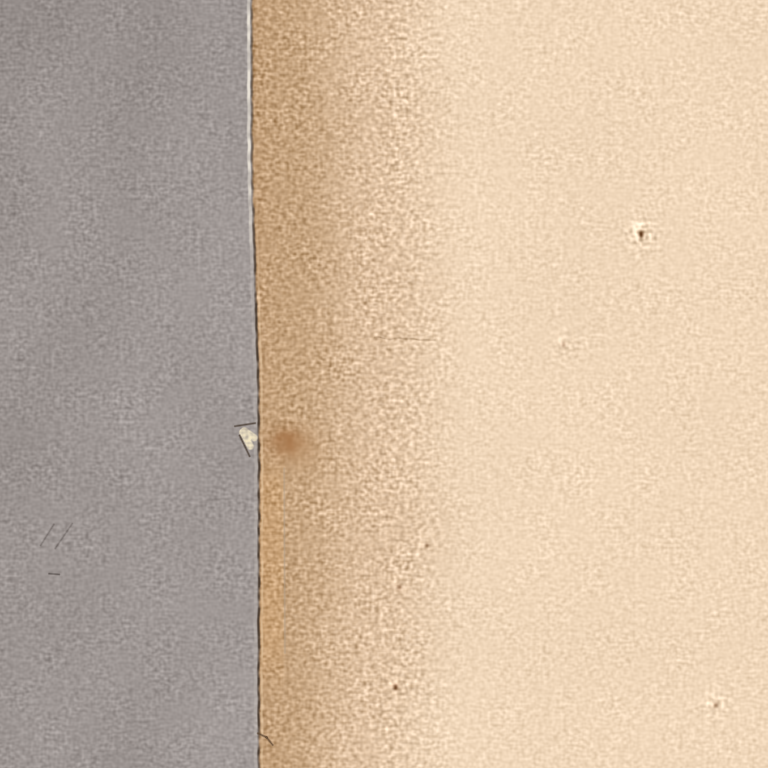
Reproduce this texture procedurally as a Shadertoy shader.

```glsl
vec2 hashGradient(vec2 cell) {
    vec3 h = fract(cell.xyx * vec3(0.1031, 0.1030, 0.0973));
    h += dot(h, h.yzx + 33.33);
    float angle = 6.2832 * fract((h.x + h.y) * h.z);
    return vec2(cos(angle), sin(angle));
}

float gradientNoise(vec2 p) {
    vec2 i = floor(p), f = fract(p);
    vec2 u = f * f * f * (f * (f * 6.0 - 15.0) + 10.0);
    float a = dot(hashGradient(i), f);
    float b = dot(hashGradient(i + vec2(1, 0)), f - vec2(1, 0));
    float c = dot(hashGradient(i + vec2(0, 1)), f - vec2(0, 1));
    float d = dot(hashGradient(i + vec2(1, 1)), f - vec2(1, 1));
    return mix(mix(a, b, u.x), mix(c, d, u.x), u.y);
}

float segmentDistance(vec2 p, vec2 a, vec2 b) {
    vec2 ab = b - a;
    return length(p - a - ab * clamp(dot(p - a, ab) / dot(ab, ab), 0.0, 1.0));
}

float stroke(vec2 p, vec2 a, vec2 b, float width) {
    float soft = max(0.0015, 1.0 / iResolution.y);
    return 1.0 - smoothstep(width - soft, width + soft, segmentDistance(p, a, b));
}

float blob(vec2 p, vec2 center, vec2 radius) {
    vec2 q = (p - center) / radius;
    return exp(-dot(q, q));
}

// Fine crossed threads with irregular strength
float weave(vec2 p) {
    float grain = gradientNoise(p * vec2(180.0, 210.0));
    float across = gradientNoise(p * vec2(85.0, 225.0) + 31.0);
    float along = gradientNoise(p * vec2(225.0, 95.0) + 67.0);
    float patches = 1.0 + 0.9 * gradientNoise(p * 22.0 + 40.0);
    return (1.1 * grain + 0.75 * across + 0.55 * along) * patches;
}

vec3 backdrop(vec2 p, float cloth) {
    vec3 color = mix(vec3(0.600, 0.570, 0.558), vec3(0.643, 0.613, 0.602),
                     0.1 + 1.7 * p.x + 0.7 * gradientNoise(p * vec2(9.0, 6.0)));
    color -= 0.02 * smoothstep(0.75, 1.0, p.y);
    color += 0.072 * cloth;
    // Scratches
    float scratch = stroke(p, vec2(0.053, 0.290), vec2(0.070, 0.317), 0.0010)
                  + stroke(p, vec2(0.072, 0.286), vec2(0.094, 0.318), 0.0010);
    color -= 0.13 * scratch;
    return color - 0.24 * stroke(p, vec2(0.064, 0.253), vec2(0.077, 0.252), 0.0009);
}

vec3 paper(vec2 p, float edge, float cloth) {
    // Brown stain fading towards the right
    float wobble = 0.022 * gradientNoise(p * vec2(5.0, 8.0))
                 + 0.010 * gradientNoise(p * 34.0);
    float x = p.x + wobble - 0.016 * sin(p.y * 3.1416 - 0.2) + 0.008;
    vec3 color = mix(vec3(0.775, 0.643, 0.500), vec3(0.870, 0.752, 0.628),
                     smoothstep(0.37, 0.49, x));
    color = mix(color, vec3(0.940, 0.842, 0.728), smoothstep(0.47, 0.62, x));
    color -= vec3(0.03, 0.04, 0.045) * exp(-max(p.x - edge, 0.0) * 45.0);
    color += 0.012 * gradientNoise(p * vec2(6.0, 9.0) + 12.0);

    // Grain is strongest across the stain, with light and dark flecks
    float stain = 1.0 - smoothstep(0.50, 0.62, p.x);
    color += mix(0.064, 0.118, stain) * cloth * vec3(0.95, 1.0, 1.08);
    float fleck = gradientNoise(p * vec2(150.0, 170.0) + 91.0);
    float fringe = exp(-pow((p.x - 0.52) / 0.05, 2.0));
    color += fleck * (0.03 + 0.07 * stain + 0.07 * fringe);

    // Warm strip beside a faint grey crease
    float low = smoothstep(0.42, 0.36, p.y) * smoothstep(0.08, 0.18, p.y);
    color += vec3(0.025, 0.010, -0.01) * low * smoothstep(0.373, 0.367, p.x);
    float crease = stroke(p, vec2(0.371, 0.15), vec2(0.370, 0.39), 0.001);
    color = mix(color, vec3(0.69, 0.62, 0.54), 0.55 * crease);

    // Round brown spot and hairline crack
    float mottle = 0.85 + 0.5 * gradientNoise(p * 80.0);
    color = mix(color, vec3(0.63, 0.43, 0.26), mottle * blob(p, vec2(0.374, 0.424), vec2(0.021, 0.018)));
    color = mix(color, vec3(0.75, 0.59, 0.43), 0.4 * blob(p, vec2(0.395, 0.415), vec2(0.025, 0.025)));
    vec2 crackPoint = p + vec2(0.0, 0.003 * gradientNoise(p * 70.0));
    float gaps = clamp(0.7 + 1.2 * gradientNoise(p * vec2(75.0, 9.0)), 0.0, 1.0);
    color -= 0.17 * gaps * stroke(crackPoint, vec2(0.488, 0.560), vec2(0.566, 0.557), 0.0008);

    // Specks: position, strength, size
    vec4 specks[6] = vec4[6](vec4(0.835, 0.695, 0.50, 0.0032), vec4(0.515, 0.106, 0.40, 0.0032),
        vec4(0.734, 0.551, 0.24, 0.0026), vec4(0.932, 0.082, 0.28, 0.0028),
        vec4(0.520, 0.235, 0.24, 0.0030), vec4(0.556, 0.290, 0.20, 0.0026));
    for (int i = 0; i < 6; i++) {
        vec4 s = specks[i];
        float flecks = gradientNoise(p * 160.0 + 5.0) * blob(p, s.xy, vec2(0.020));
        color += 0.18 * s.z * blob(p, s.xy + vec2(-0.006, 0.009), vec2(0.008)) + 0.7 * s.z * flecks;
        color -= s.z * blob(p, s.xy, vec2(s.w, s.w * 1.4)) * vec3(0.9, 1.0, 1.0);
    }
    return color;
}

void mainImage(out vec4 fragColor, in vec2 fragCoord) {
    vec2 p = fragCoord / iResolution.xy;
    float soft = max(0.0015, 1.0 / iResolution.x);
    float edge = mix(0.337, 0.328, smoothstep(0.42, 0.85, p.y))
               + 0.0014 * gradientNoise(vec2(p.y * 60.0, 3.3));
    float cloth = weave(p);
    float side = p.x - edge;
    vec3 color = mix(backdrop(p, cloth), paper(p, edge, cloth), smoothstep(-soft, soft, side));

    // Pale rim above, broken dark shadow along the cut
    float upper = smoothstep(0.58, 0.82, p.y);
    float rim = smoothstep(0.0020 + soft, 0.0020 - soft, abs(side + 0.0042));
    float worn = clamp(0.85 + 0.9 * gradientNoise(vec2(p.y * 70.0, 21.3)), 0.0, 1.0);
    color = mix(color, vec3(0.93, 0.90, 0.85), rim * worn * mix(0.2, 0.95, upper));
    float broken = clamp(0.8 + 1.3 * gradientNoise(vec2(p.y * 75.0, 9.3)), 0.0, 1.0);
    float shadow = smoothstep(0.0015 + soft, 0.0015 - soft, abs(side));
    color = mix(color, vec3(0.25, 0.20, 0.16), shadow * broken * mix(0.9, 0.55, upper));
    float innerRim = smoothstep(0.0012 + soft, 0.0012 - soft, abs(side - 0.0042));
    color = mix(color, vec3(0.91, 0.80, 0.66), 0.6 * innerRim * worn * (1.0 - upper));

    // Torn pale nick with dark outline
    float nick = stroke(p, vec2(0.316, 0.437), vec2(0.326, 0.419), 0.0045)
               + stroke(p, vec2(0.318, 0.439), vec2(0.331, 0.430), 0.0045);
    color = mix(color, vec3(0.90, 0.85, 0.74), min(nick, 1.0) * (0.9 + 0.4 * cloth));
    float outline = stroke(p, vec2(0.306, 0.445), vec2(0.332, 0.449), 0.0010)
                  + stroke(p, vec2(0.312, 0.433), vec2(0.325, 0.406), 0.0010);
    color = mix(color, vec3(0.27, 0.22, 0.18), 0.8 * min(outline, 1.0));

    // Small curl at the foot of the edge
    float curl = stroke(p, vec2(0.336, 0.045), vec2(0.347, 0.040), 0.0012)
               + stroke(p, vec2(0.347, 0.040), vec2(0.355, 0.030), 0.0010);
    color = mix(color, vec3(0.32, 0.24, 0.17), 0.75 * min(curl, 1.0));

    fragColor = vec4(clamp(color, 0.0, 1.0), 1.0);
}
```
